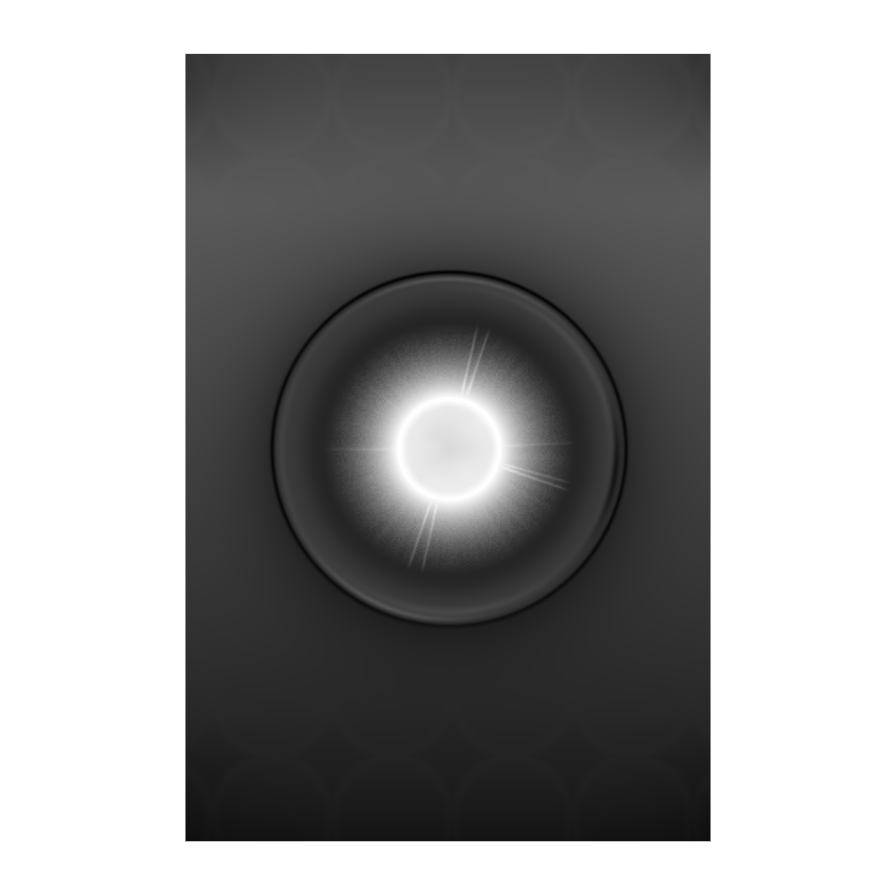
A WebGL 2 fragment shader for this background:

```glsl
#version 300 es
precision highp float;
// A glowing core inside a dark glass sphere, on a shaded grey panel with a white border.

uniform vec2 u_resolution;
out vec4 outColor;

const vec2 PANEL_MIN = vec2(0.207, 0.061);
const vec2 PANEL_MAX = vec2(0.793, 0.940);
const vec2 CENTER = vec2(0.5013, 0.4987);
const float SPHERE_RADIUS = 0.199;
const float CORE_RADIUS = 0.057;
const float GLOW_RADIUS = 0.142;
const float GLOW_FALLOFF = 1.5;
const vec2 BOKEH_ORIGIN = vec2(0.304, 0.223);
const float BOKEH_SPACING = 0.134;
const float BOKEH_STRENGTH = 0.011;
const float GRAIN_CELLS = 512.0;
const float GRAIN_STRENGTH = 0.035;
const float RAY_WIDTH = 0.0017;
const int RAY_COUNT = 8;
// Ray directions in degrees, counterclockwise from the right
const float RAY_ANGLES[RAY_COUNT] = float[](77.0, 71.5, 257.5, 251.0, -19.0, -15.5, 3.0, 180.0);
const float RAY_GAINS[RAY_COUNT] = float[](0.12, 0.12, 0.11, 0.11, 0.11, 0.09, 0.05, 0.04);

float hash(vec2 p) {
    return fract(sin(dot(p, vec2(127.1, 311.7))) * 43758.5453);
}

float noise(vec2 p) {
    vec2 i = floor(p), f = fract(p);
    f = f * f * (3.0 - 2.0 * f);
    return mix(mix(hash(i), hash(i + vec2(1, 0)), f.x),
               mix(hash(i + vec2(0, 1)), hash(i + vec2(1, 1)), f.x), f.y);
}

float bump(float x, float width) {
    return exp(-x * x / (width * width));
}

// Soft arc centred on a direction given in degrees
float arc(vec2 dir, float degrees, float sharpness) {
    float a = radians(degrees);
    return exp(sharpness * (dot(dir, vec2(cos(a), sin(a))) - 1.0));
}

// Faint overlapping discs
float bokeh(vec2 p) {
    vec2 cell = (fract((p - BOKEH_ORIGIN) / BOKEH_SPACING + 0.5) - 0.5) * BOKEH_SPACING;
    float d = length(cell) - 0.49 * BOKEH_SPACING;
    return bump(d, 0.006) + 0.7 * smoothstep(0.008, -0.008, d) - 0.5;
}

float panelShade(vec2 p, float r) {
    vec2 uv = (p - PANEL_MIN) / (PANEL_MAX - PANEL_MIN);
    float side = abs(2.0 * uv.x - 1.0);
    float shade = 0.07 + 0.28 * pow(clamp(uv.y / 0.8, 0.0, 1.0), 0.75);
    shade -= 0.10 * smoothstep(0.8, 1.05, uv.y);
    shade *= 1.0 - 0.25 * pow(side, 4.0) * smoothstep(0.3, 0.5, abs(uv.y - 0.5));
    shade += BOKEH_STRENGTH * bokeh(p) * smoothstep(0.25, 0.45, abs(uv.y - 0.5));
    float shadow = exp(-max(r - SPHERE_RADIUS, 0.0) / 0.045);
    return shade * (1.0 - 0.4 * shadow);
}

float shellShade(vec2 dir, float r) {
    float shade = 0.145 + 0.075 * smoothstep(0.143, 0.178, r);
    shade -= 0.05 * smoothstep(0.180, SPHERE_RADIUS, r);
    // Reflections near the rim
    shade += 0.12 * bump(r - 0.190, 0.003) * (arc(dir, 85.0, 4.0) + arc(dir, 248.0, 8.0));
    shade += 0.06 * bump(r - 0.182, 0.005) * (arc(dir, 40.0, 3.0) + arc(dir, 270.0, 5.0));
    shade += 0.05 * bump(r - 0.188, 0.005) * arc(dir, 180.0, 2.0);
    shade -= 0.13 * bump(r - 0.187, 0.004) * arc(dir, -8.0, 18.0);
    return shade;
}

float glowShade(vec2 q, float r, float shell) {
    float t = clamp((GLOW_RADIUS - r) / (GLOW_RADIUS - CORE_RADIUS), 0.0, 1.0);
    float shade = mix(shell, 1.0, pow(t, GLOW_FALLOFF));
    // Fine radial streaks and grain
    float streak = noise(vec2(cos(atan(q.y, q.x)), sin(atan(q.y, q.x))) * 24.0);
    float band = smoothstep(0.0, 0.25, t) * smoothstep(1.0, 0.6, t);
    shade += 0.03 * (streak - 0.5) * band;
    shade += GRAIN_STRENGTH * (hash(floor(q * GRAIN_CELLS)) - 0.5) * band;
    float rayFade = smoothstep(0.058, 0.075, r) * smoothstep(0.145, 0.128, r);
    for (int i = 0; i < RAY_COUNT; i++) {
        float a = radians(RAY_ANGLES[i]);
        vec2 axis = vec2(cos(a), sin(a));
        float across = axis.x * q.y - axis.y * q.x;
        shade += RAY_GAINS[i] * bump(across, RAY_WIDTH) * step(0.0, dot(q, axis)) * rayFade;
    }
    // Pale mottled core inside the bright ring
    float core = 0.87 + 0.05 * smoothstep(0.0, 0.05, r) + 0.03 * (noise(q * 55.0) - 0.5);
    return mix(core, shade, smoothstep(0.045, CORE_RADIUS, r));
}

void main() {
    vec2 p = gl_FragCoord.xy / u_resolution;
    float pixel = 1.0 / min(u_resolution.x, u_resolution.y);
    vec2 q = p - CENTER;
    float r = length(q);
    vec2 dir = q / max(r, 0.0001);

    float shade = panelShade(p, r);
    float sphere = glowShade(q, r, shellShade(dir, r));
    shade = mix(shade, sphere, smoothstep(pixel, -pixel, r - SPHERE_RADIUS));
    float rim = 0.55 + 0.35 * max(dir.y, abs(dir.x) * 0.7);
    shade *= 1.0 - rim * bump(r - SPHERE_RADIUS + 0.0015, 0.0024);

    vec2 edge = max(PANEL_MIN - p, p - PANEL_MAX);
    float outside = smoothstep(-0.5 * pixel, 0.5 * pixel, max(edge.x, edge.y));
    outColor = vec4(vec3(mix(clamp(shade, 0.0, 1.0), 1.0, outside)), 1.0);
}
```
